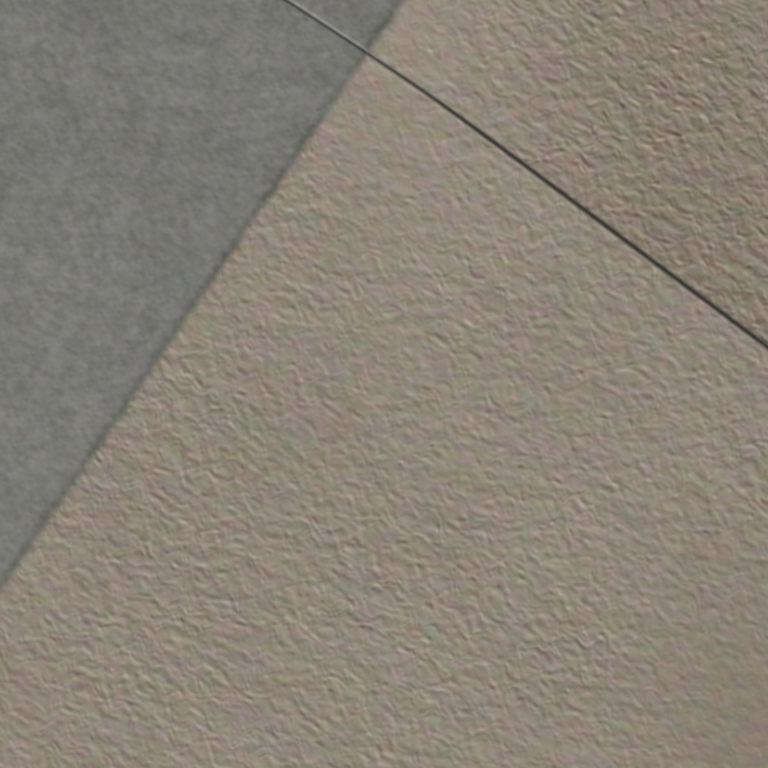
Write a WebGL 2 fragment shader that draws this texture.

```glsl
#version 300 es
precision highp float;
// Rough tan stone slabs beside a smooth grey slab, split by a thin dark seam.
uniform vec2 u_resolution;
out vec4 fragColor;

const vec3 GREY_DARK = vec3(0.440, 0.442, 0.420);
const vec3 GREY_LIGHT = vec3(0.495, 0.495, 0.472);
const vec3 TAN = vec3(0.560, 0.525, 0.474);
const vec3 TAN_PALE = vec3(0.592, 0.549, 0.502);
const vec3 TAN_BROWN = vec3(0.518, 0.476, 0.422);
const vec3 SEAM_DARK = vec3(0.18, 0.18, 0.17);

float hash(vec2 p) {
    return fract(sin(dot(p, vec2(127.1, 311.7))) * 43758.5453);
}

float noise(vec2 p) {
    vec2 cell = floor(p);
    vec2 f = fract(p);
    f = f * f * (3.0 - 2.0 * f);
    return mix(mix(hash(cell), hash(cell + vec2(1, 0)), f.x),
               mix(hash(cell + vec2(0, 1)), hash(cell + vec2(1, 1)), f.x), f.y);
}

float fbm(vec2 p) {
    float sum = 0.0, amp = 0.5;
    for (int i = 0; i < 4; i++) {
        sum += amp * noise(p);
        p = mat2(1.6, 1.2, -1.2, 1.6) * p + 7.3;
        amp *= 0.5;
    }
    return sum / 0.9375;
}

vec2 rotate(vec2 p, float angle) {
    float c = cos(angle), s = sin(angle);
    return vec2(c * p.x - s * p.y, s * p.x + c * p.y);
}

// Soft falloff around a line; 1 at its centre
float band(float d, float width) {
    return exp(-d * d / (width * width));
}

float segmentDistance(vec2 p, vec2 a, vec2 b) {
    vec2 ab = b - a;
    return length(p - a - ab * clamp(dot(p - a, ab) / dot(ab, ab), 0.0, 1.0));
}

// Height of the pitted surface, its grains stretched down to the right
float grainHeight(vec2 p) {
    vec2 warp = vec2(noise(p * 60.0), noise(p * 60.0 + 31.0)) - 0.5;
    vec2 q = rotate(p, 0.55) + 0.009 * warp;
    return 0.6 * noise(q * vec2(88.0, 140.0)) + 0.4 * noise(q * vec2(165.0, 250.0) + 17.0);
}

// Pink to green and warm to cool speckle
vec3 tint(vec2 p) {
    vec2 q = rotate(p, 0.52);
    float pink = noise(q * vec2(50.0, 75.0) + 5.0) + 0.6 * noise(q * vec2(100.0, 150.0)) - 0.8;
    float warm = noise(q * vec2(45.0, 68.0) + 53.0) - 0.5;
    return pink * vec3(0.030, -0.018, 0.022) + warm * vec3(0.016, 0.004, -0.030);
}

vec3 greySlab(vec2 p) {
    float light = 0.55 - 0.7 * (p.y - 0.65) + 0.9 * (fbm(p * 9.0 + 2.0) - 0.5);
    vec3 color = mix(GREY_DARK, GREY_LIGHT, clamp(light, -0.2, 1.3));
    vec2 q = rotate(p, 0.5);
    color += 0.055 * (noise(q * vec2(110.0, 150.0)) - 0.5);
    color += 0.040 * (noise(q * vec2(190.0, 240.0) + 9.0) - 0.5);
    color += 0.050 * (fbm(p * 40.0) - 0.5);
    return color + 0.3 * tint(p);
}

vec3 tanSlab(vec2 p, float aboveSeam) {
    float pale = band(length(p - vec2(0.53, 0.92)), 0.18);
    float brown = 0.75 * smoothstep(0.55, 0.90, p.x) * aboveSeam;
    brown += 0.65 * band(length(p - vec2(1.03, 0.06)), 0.18);
    vec3 color = mix(TAN, TAN_PALE, 0.75 * pale);
    color = mix(color, TAN_BROWN, clamp(brown, 0.0, 1.0));
    color += 0.030 * (fbm(p * 7.0 + 11.0) - 0.5);

    // Side light on the pits, softer where the surface blurs
    float relief = grainHeight(p) - grainHeight(p + vec2(0.0022, 0.0042));
    float strength = 0.150 + 0.03 * aboveSeam * smoothstep(0.5, 0.85, p.x);
    strength *= 1.0 - 0.35 * pale;
    strength *= 1.0 - 0.6 * band(length(p - vec2(1.0, 0.05)), 0.15);
    strength *= 0.85 + 0.4 * noise(p * 8.0);
    color += strength * relief + 0.055 * (grainHeight(p + 3.1) - 0.5);

    // Faint scratch
    float scratch = segmentDistance(p, vec2(0.525, 0.688), vec2(0.588, 0.610));
    color += 0.045 * band(scratch, 0.0022);
    return color + tint(p);
}

void main() {
    vec2 p = gl_FragCoord.xy / u_resolution;
    float px = 1.0 / min(u_resolution.x, u_resolution.y);

    // Signed distances: slab edge is positive on tan, seam is positive above
    float edge = (0.229 + 1.463 * p.x - p.y) / 1.772;
    edge += 0.003 * (noise(p * 70.0) - 0.5);
    float bend = p.x - 0.56;
    float bow = 0.70 * bend + 0.05 * sqrt(bend * bend + 0.003);
    float seam = (p.y - 0.878 + bow) / 1.23;

    float onTan = smoothstep(-0.005 - px, 0.005 + px, edge);
    float aboveSeam = smoothstep(-px, px, seam);
    vec3 color = mix(greySlab(p), tanSlab(p, aboveSeam), onTan);

    // Soft, broken shade along the step between the slabs
    float shade = 0.035 + 0.05 * noise(p * 28.0 + 4.0);
    color -= shade * band(edge + 0.004, 0.0065);

    // Seam: dark gap with a pale lip, thinner over the grey slab
    float width = mix(0.0018, 0.0029, smoothstep(0.40, 0.75, p.x));
    float lipSide = mix(0.0032, -0.0050, onTan);
    color += mix(0.11, 0.035, onTan) * band(seam - lipSide, 0.0024);
    float depth = mix(0.60, 0.88, smoothstep(0.42, 0.65, p.x));
    color = mix(color, SEAM_DARK, depth * band(seam, width + 0.3 * px));

    fragColor = vec4(clamp(color, 0.0, 1.0), 1.0);
}
```
